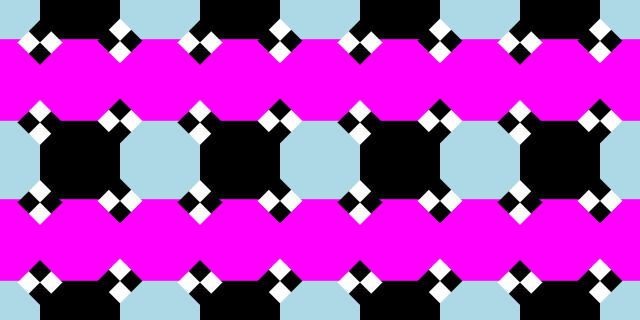
Give the GLSL for this pattern, as a Shadertoy shader.

```glsl
// Magenta bands cross black and pale blue columns, with a small four-part
// checkered diamond on every crossing. One unit is a quarter of the canvas
// height; all shapes are signed distances, smoothed over one pixel.

// Coverage of a shape whose signed distance is negative inside
float cover(float dist, float pixel) {
    return clamp(0.5 - dist / pixel, 0.0, 1.0);
}

// Distance to stripes two units apart, centred on odd coordinates
float stripes(float x, float halfWidth) {
    return abs(mod(x, 2.0) - 1.0) - halfWidth;
}

void mainImage(out vec4 fragColor, in vec2 fragCoord) {
    float pixel = 4.0 / iResolution.y;
    vec2 p = fragCoord * pixel;

    const vec3 black = vec3(0.0);
    const vec3 white = vec3(1.0);
    const vec3 magenta = vec3(1.0, 0.0, 1.0);
    const vec3 paleBlue = vec3(0.678, 0.847, 0.902);

    // Columns, then the slightly taller bands over them
    vec3 color = mix(paleBlue, black, cover(stripes(p.x, 0.5), pixel));
    color = mix(color, magenta, cover(stripes(p.y, 0.51), pixel));

    // Diamonds sit a little below the crossings, lower on even columns
    float column = floor(p.x);
    float odd = mod(column, 2.0);
    float y = p.y + mix(0.031, 0.012, odd);
    float row = floor(y);
    vec2 q = abs(fract(vec2(p.x, y)) - 0.5);

    // White pair lies left and right, or above and below; rows go in pairs
    float pairFlip = step(2.0, mod(row + 1.0, 4.0));
    float side = abs(odd - pairFlip) < 0.5 ? 1.0 : -1.0;
    float quarters = side * (q.y - q.x) * 0.7071;
    float diamond = (q.x + q.y - 0.28) * 0.7071;
    vec3 checker = mix(black, white, cover(quarters, pixel));
    color = mix(color, checker, cover(diamond, pixel));

    fragColor = vec4(color, 1.0);
}
```
